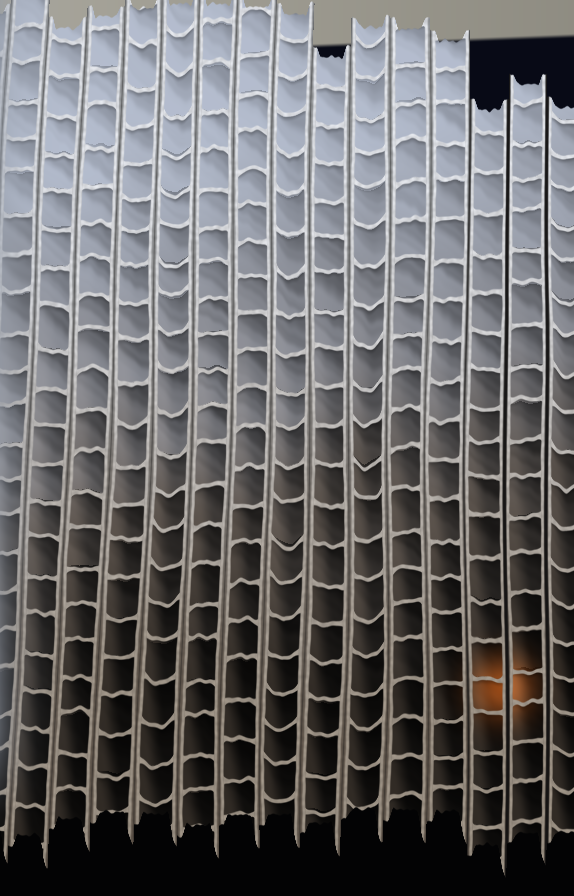
Reproduce this texture procedurally as a Shadertoy shader.

```glsl
// Stacked corrugated boards seen end-on: leaning columns of open cells, pale above, dark below

float hash(vec2 p) {
    p = fract(p * vec2(0.1031, 0.1137));
    p += dot(p, p.yx + 33.33);
    return fract((p.x + p.y) * p.x * 37.7);
}

float gradientDot(vec2 cell, vec2 offset) {
    float angle = 6.2832 * hash(cell + 71.0);
    return dot(vec2(cos(angle), sin(angle)), offset);
}

float gradientNoise(vec2 p) {
    vec2 i = floor(p), f = fract(p), w = f * f * (3.0 - 2.0 * f);
    vec2 e = vec2(1.0, 0.0);
    return 1.4 * mix(mix(gradientDot(i, f), gradientDot(i + e, f - e), w.x),
                     mix(gradientDot(i + e.yx, f - e.yx), gradientDot(i + 1.0, f - 1.0), w.x), w.y);
}

// Pale shelf over a navy shadow, falling to black
vec3 background(vec2 uv) {
    vec3 color = mix(vec3(0.012, 0.012, 0.015), vec3(0.03, 0.04, 0.085), smoothstep(0.3, 0.9, uv.y));
    float shelf = smoothstep(-0.003, 0.003, uv.y - 0.935 - 0.025 * uv.x);
    return mix(color, vec3(0.66, 0.65, 0.61) - 0.1 * uv.x, shelf);
}

// Light falling down the hollow cells; q is the place inside one cell
vec3 cellInterior(vec2 uv, vec2 q, float seed) {
    float level = uv.y + 0.05 * gradientNoise(uv * 5.0) + 0.04 * (seed - 0.5) + 0.07 * (0.5 - uv.x);
    vec3 color = mix(vec3(0.055, 0.05, 0.045), vec3(0.23, 0.215, 0.205), smoothstep(0.2, 0.48, level));
    color = mix(color, vec3(0.47, 0.48, 0.51), smoothstep(0.42, 0.63, level));
    color = mix(color, vec3(0.63, 0.66, 0.72), smoothstep(0.62, 0.88, level));
    float slant = q.x * 0.6 + q.y;
    float shadow = smoothstep(-0.35, 0.75, slant + 0.25 * gradientNoise(vec2(slant * 4.0, seed * 50.0)));
    color *= mix(1.12, mix(0.5, 0.85, smoothstep(0.4, 0.9, uv.y)), shadow);
    // Brown inner wall at the left of the darker cells
    float innerWall = smoothstep(0.15, -0.4, q.x + 0.25 * q.y) * smoothstep(0.75, 0.35, uv.y);
    color += vec3(0.13, 0.112, 0.095) * innerWall;
    // Warm glow behind the lower right
    vec2 glow = (uv - vec2(0.875, 0.232)) * vec2(0.64, 1.0) / 0.035;
    return color + vec3(0.55, 0.25, 0.06) * exp(-dot(glow, glow));
}

void mainImage(out vec4 fragColor, in vec2 fragCoord) {
    vec2 uv = fragCoord / iResolution.xy;
    float columns = 14.4, rows = 23.5;
    float aaX = columns / iResolution.x, aaY = rows / iResolution.y;

    // Boards lean more towards the left and bend a little
    float lean = 1.15 * pow(1.0 - uv.x, 1.5) * (uv.y - 0.5);
    float across = uv.x * columns + 0.27 - lean + 0.14 * gradientNoise(vec2(uv.x * 4.0, uv.y * 3.0));
    float board = floor(across);
    float k = fract(across) - 0.5;
    float boardSeed = hash(vec2(board, 3.0));

    // Cell width and the side walls
    float halfCell = 0.385 + 0.025 * gradientNoise(vec2(uv.y * 9.0, board * 3.7));
    halfCell += 0.012 * gradientNoise(vec2(uv.y * 60.0, board * 5.3 + sign(k)));
    float x = k / halfCell;
    float side = abs(k) - halfCell;

    // Rungs: sagging, tilted and unevenly spaced
    float along = uv.y * rows + boardSeed * 7.0 + 0.35 * gradientNoise(vec2(uv.y * 4.0, board * 2.3));
    float bow = mix(-0.07, 0.24, hash(vec2(board, 11.0)));
    float curved = along - bow * (x * x - 0.4) - 0.1 * x * (boardSeed - 0.4);
    curved += 0.08 * gradientNoise(vec2(x * 1.7 + board * 9.0, along * 0.9));
    float rung = floor(curved + 0.5);
    float jitter = 0.22 * (hash(vec2(rung, board + 20.0)) - 0.5);
    float kink = 0.1 * (hash(vec2(board + 40.0, rung)) - 0.5) * (1.0 - abs(x));
    float rungDist = curved - rung - jitter - kink;
    float rungHalf = 0.052 + 0.05 * pow(min(abs(x), 1.0), 6.0);
    float rungMask = smoothstep(aaY, -aaY, abs(rungDist) - rungHalf);

    // Paper is cool and bright above, brown and dim below
    float daylight = smoothstep(0.15, 0.85, uv.y + 0.06 * gradientNoise(uv * 6.0));
    float grain = 1.0 + 0.09 * gradientNoise(fragCoord / iResolution.y * 190.0);
    vec3 edgeColor = mix(vec3(0.60, 0.56, 0.51), vec3(0.85, 0.86, 0.88), daylight) * grain;
    vec3 faceColor = mix(vec3(0.37, 0.33, 0.29), vec3(0.58, 0.59, 0.60), daylight) * grain;

    // Hollow, then rungs, then outer faces and their lit edges
    float cellId = floor(curved);
    vec2 q = vec2(x * 0.5, fract(curved) - 0.5);
    vec3 color = cellInterior(uv, q, hash(vec2(cellId, board + 60.0)));
    color *= 1.0 - 0.3 * smoothstep(0.2, 0.0, -rungDist) * step(rungDist, 0.0);
    color = mix(color, edgeColor, rungMask);
    color = mix(color, faceColor, smoothstep(-aaX, aaX, side));
    color = mix(color, edgeColor, smoothstep(aaX, -aaX, abs(side - 0.028) - 0.036));

    // Thin dark seam, wider between the loose boards at the right
    float seam = 0.012 + 0.03 * smoothstep(0.78, 0.86, uv.x);
    float seamMask = smoothstep(aaX, -aaX, 0.5 - abs(k) - seam);
    color = mix(color, vec3(0.07, 0.065, 0.065), seamMask * mix(0.45, 0.95, smoothstep(0.76, 0.86, uv.x)));

    // Ragged ends at different heights
    float top = 0.99 - 0.035 * step(7.5, board) - 0.06 * step(11.5, board) + 0.05 * (boardSeed - 0.5);
    float bottom = 0.085 - 0.025 * step(11.5, board) + 0.035 * (hash(vec2(board, 8.0)) - 0.5);
    float fray = 0.012 * smoothstep(0.7, 1.05, abs(x)) + 0.004 * gradientNoise(vec2(across * 7.0, 2.0));
    float flap = 0.025 * smoothstep(0.25, 0.5, k);
    float px = 1.0 / iResolution.y;
    float inside = smoothstep(-px, px, top + fray - uv.y) * smoothstep(-px, px, uv.y - bottom + fray + flap);
    color = mix(background(uv), color, inside);

    // Soft haze along the left edge
    color = mix(color, vec3(0.58, 0.61, 0.66), 0.55 * exp(-uv.x * 28.0) * smoothstep(0.06, 0.2, uv.y));
    fragColor = vec4(clamp(color, 0.0, 1.0), 1.0);
}
```
